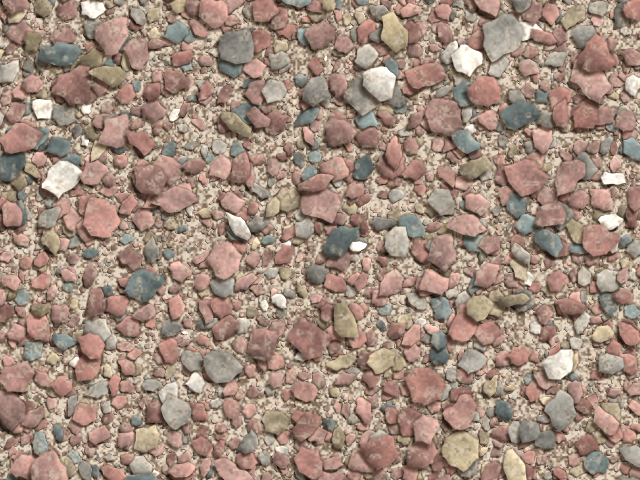
This texture is drawn by a WebGL 1 fragment shader. Its source:

```glsl
precision highp float;
// Exposed aggregate: angular red, grey and tan stones set in pale sandy mortar, lit from the upper right.
uniform vec2 u_resolution;

#define BIG_CELL 0.086
#define MID_CELL 0.056
#define SMALL_CELL 0.034
#define GRIT_CELL 0.013
#define SHADOW_REACH 0.13
#define SHADOW_DEPTH 0.80
#define BEVEL 0.20
#define ROUGHNESS 0.34
#define DUST 0.45
#define SUN vec2(0.55, 0.83)

vec4 hash4(vec2 p) {
  vec4 q = fract(p.xyxy * vec4(0.1031, 0.1030, 0.0973, 0.1099));
  q += dot(q, q.wzxy + 33.33);
  return fract((q.xxyz + q.yzzw) * q.zywx);
}

float noise(vec2 p) {
  vec2 i = floor(p), f = fract(p);
  f = f * f * (3.0 - 2.0 * f);
  float low = mix(hash4(i).x, hash4(i + vec2(1.0, 0.0)).x, f.x);
  float high = mix(hash4(i + vec2(0.0, 1.0)).x, hash4(i + 1.0).x, f.x);
  return mix(low, high, f.y);
}

// Mortar: fine grains from brown to cream
vec3 sandColor(vec2 p) {
  float grain = 0.6 * noise(p * 230.0) + 0.4 * noise(p * 110.0 + 40.0);
  float patches = noise(p * 14.0 + 9.0) - 0.5;
  float tone = smoothstep(0.12, 0.72, grain + 0.15 * patches);
  return mix(vec3(0.50, 0.42, 0.34), vec3(0.90, 0.84, 0.76), tone);
}

// Mineral families, chosen by kind, varied by shade
vec3 stoneColor(float kind, float shade) {
  vec3 red = mix(vec3(0.64, 0.46, 0.42), vec3(0.72, 0.58, 0.54), shade);
  vec3 grey = mix(vec3(0.56, 0.55, 0.52), vec3(0.70, 0.67, 0.62), shade);
  vec3 tan_ = mix(vec3(0.62, 0.56, 0.44), vec3(0.73, 0.67, 0.56), shade);
  vec3 slate = mix(vec3(0.40, 0.44, 0.43), vec3(0.52, 0.57, 0.56), shade);
  vec3 quartz = vec3(0.91, 0.88, 0.83);
  vec3 c = mix(red, grey, step(0.60, kind));
  c = mix(c, tan_, step(0.75, kind));
  c = mix(c, slate, step(0.87, kind));
  return mix(c, quartz, step(0.965, kind));
}

// One scattered layer of stones with cast shadows
void addStones(inout vec3 color, vec2 p, float cell, float keep, float seed, float sandy,
               float rough, vec3 sand) {
  vec2 grid = p / cell;
  vec2 home = floor(grid);
  vec2 wobble = 0.11 * (vec2(noise(grid * 4.0 + seed), noise(grid * 4.0 + seed + 71.0)) - 0.5);
  float aa = 1.0 / (u_resolution.y * cell);
  for (int j = -1; j <= 1; j++) {
    for (int i = -1; i <= 1; i++) {
      vec2 id = home + vec2(float(i), float(j));
      vec4 place = hash4(id + seed);
      if (place.x > keep) continue;
      vec4 form = hash4(id + seed + 57.3);
      vec4 look = hash4(id + seed + 113.9);

      // Local frame, turned and flattened
      float turn = 6.2832 * place.w;
      mat2 spin = mat2(cos(turn), -sin(turn), sin(turn), cos(turn));
      vec2 flatten = vec2(0.92, mix(1.0, 1.9, form.x * form.x));
      vec2 q = spin * (grid - id - 0.5 - 0.7 * (place.yz - 0.5) + wobble) * flatten;
      vec2 sun = spin * SUN;
      vec2 sunward = q + sun * flatten * SHADOW_REACH;
      float radius = mix(0.31, 0.48, form.y);

      // Irregular polygon and its shifted copy for the shadow
      float body = -1.0, shade = -1.0;
      vec2 facing = vec2(0.0);
      for (int k = 0; k < 7; k++) {
        float n = float(k);
        float angle = (n + 0.8 * fract(form.w * 37.0 * (n + 1.0))) * 0.8976;
        vec2 side = vec2(cos(angle), sin(angle));
        float reach = radius * mix(0.76, 1.10, fract(form.z * 53.0 * (n + 1.0)));
        float edge = dot(q, side) - reach;
        float weight = smoothstep(-0.04, 0.04, edge - body);
        facing = mix(facing, side, weight);
        body = max(body, edge);
        shade = max(shade, dot(sunward, side) - reach);
      }
      float shadow = SHADOW_DEPTH * (1.0 - smoothstep(-0.07, 0.06, shade));
      shadow = max(shadow, 0.35 * (1.0 - smoothstep(0.0, 0.10, body)));
      color *= mix(vec3(1.0), vec3(0.34, 0.28, 0.23), shadow);

      // Surface: tilt, bevel, grain and mortar dust
      vec3 stone = mix(stoneColor(look.x, look.y), sand, sandy);
      float light = mix(0.84, 1.20, look.z);
      light += 0.35 * dot(q, vec2(cos(look.w * 6.2832), sin(look.w * 6.2832)));
      light += BEVEL * dot(facing, sun) * smoothstep(-0.20, -0.01, body);
      light += rough;
      float dust = DUST * smoothstep(0.52, 0.85, noise(p * 75.0 + look.xy * 30.0));
      stone = mix(stone * light, sand, dust);
      color = mix(color, stone, 1.0 - smoothstep(-aa, aa, body));
    }
  }
}

void main() {
  vec2 p = gl_FragCoord.xy / u_resolution.y;
  vec3 sand = sandColor(p);
  float rough = ROUGHNESS * (0.55 * noise(p * 190.0 + 17.0) + 0.45 * noise(p * 62.0) - 0.47);
  vec3 color = sand;
  addStones(color, p, GRIT_CELL, 0.50, 11.0, 0.45, rough, sand);
  addStones(color, p, SMALL_CELL, 0.80, 203.0, 0.12, rough, sand);
  addStones(color, p, MID_CELL, 0.86, 419.0, 0.0, rough, sand);
  addStones(color, p, BIG_CELL, 0.56, 631.0, 0.0, rough, sand);
  gl_FragColor = vec4(clamp(color, 0.0, 1.0), 1.0);
}
```
